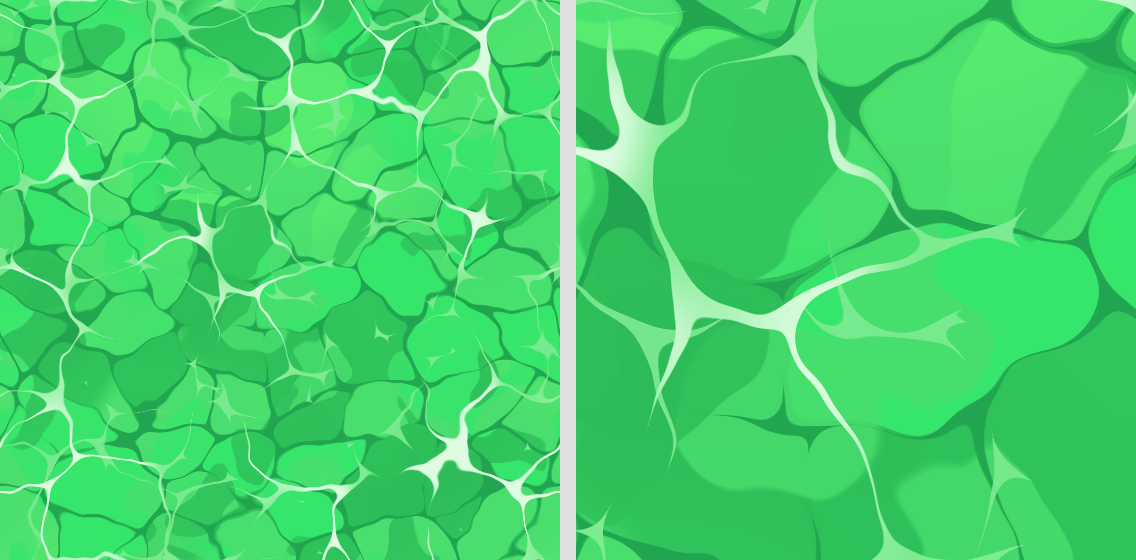
Left: the whole. Right: its middle third, enlarged.
A WebGL 2 fragment shader for this texture:

```glsl
#version 300 es
precision highp float;
// Stylised green water: flat irregular facets, dark creases and pale branching caustic veins, tileable.

#define FACETS vec2(8.0, 9.0)
#define CAUSTICS vec2(6.0, 6.0)
#define WISPS vec2(5.0, 6.0)
#define CREASE_WIDTH 0.0025
#define CAUSTIC_WIDTH 0.0021
#define FACET_GAP 0.0024
#define WARP 0.06
#define RIPPLE 0.021
#define JUNCTION_SHARPNESS 19.0
#define DARK_FACETS 0.25
#define SHADOW_LEVEL 0.25
#define GLOW_LEVEL 0.16

uniform vec2 u_resolution;
out vec4 fragColor;

const vec3 CREASE = vec3(0.13, 0.64, 0.31);
const vec3 DEEP = vec3(0.18, 0.75, 0.35);
const vec3 EMERALD = vec3(0.21, 0.90, 0.42);
const vec3 LEAF = vec3(0.29, 0.87, 0.43);
const vec3 LIME = vec3(0.34, 0.92, 0.44);
const vec3 PALE = vec3(0.49, 0.92, 0.57);
const vec3 FOAM = vec3(0.87, 0.99, 0.88);

// Integer hash of a lattice cell that wraps at the given period
vec2 hash2(vec2 cell, vec2 period, float seed) {
    uvec2 v = uvec2(mod(cell, period)) + uvec2(uint(seed) * 37u, uint(seed) * 101u);
    v = v * 1664525u + 1013904223u;
    v.x += v.y * 1664525u;
    v.y += v.x * 1664525u;
    v ^= v >> 16u;
    v.x += v.y * 1664525u;
    v.y += v.x * 1664525u;
    v ^= v >> 16u;
    return vec2(v & 0xffffu) / 65535.0;
}

float gradientDot(vec2 cell, vec2 offset, vec2 p, float period, float seed) {
    float angle = 6.2831853 * hash2(cell + offset, vec2(period), seed).x;
    return dot(vec2(cos(angle), sin(angle)), p - offset);
}

// Periodic gradient noise, roughly -0.7 to 0.7
float noise(vec2 uv, float period, float seed) {
    vec2 cell = floor(uv * period);
    vec2 f = fract(uv * period);
    vec2 s = f * f * f * (f * (f * 6.0 - 15.0) + 10.0);
    vec2 e = vec2(0.0, 1.0);
    float low = mix(gradientDot(cell, e.xx, f, period, seed), gradientDot(cell, e.yx, f, period, seed), s.x);
    float high = mix(gradientDot(cell, e.xy, f, period, seed), gradientDot(cell, e.yy, f, period, seed), s.x);
    return mix(low, high, s.y);
}

float layeredNoise(vec2 uv, float period, float seed) {
    return noise(uv, period, seed) + 0.5 * noise(uv, period * 2.0 + 1.0, seed + 1.0);
}

vec2 warp(vec2 uv, float seed) {
    vec2 broad = vec2(noise(uv, 5.0, seed), noise(uv, 5.0, seed + 1.0));
    vec2 fine = vec2(noise(uv, 14.0, seed + 2.0), noise(uv, 14.0, seed + 3.0));
    vec2 finest = vec2(noise(uv, 31.0, seed + 4.0), noise(uv, 31.0, seed + 5.0));
    return uv + WARP * broad + RIPPLE * (fine + 0.3 * finest);
}

// x: distance to the cell border, filled in at junctions; yz: random pair of the cell
vec3 cells(vec2 uv, vec2 period, float seed) {
    vec2 p = uv * period;
    vec2 home = floor(p), nearest = home, toNearest = vec2(8.0);
    for (int y = -1; y <= 1; y++)
    for (int x = -1; x <= 1; x++) {
        vec2 c = home + vec2(x, y);
        vec2 r = c + 0.02 + 0.96 * hash2(c, period, seed) - p;
        if (dot(r, r) < dot(toNearest, toNearest)) { toNearest = r; nearest = c; }
    }
    float sum = 1e-9;
    for (int y = -2; y <= 2; y++)
    for (int x = -2; x <= 2; x++) {
        vec2 c = nearest + vec2(x, y);
        if (x == 0 && y == 0) continue;
        vec2 r = c + 0.02 + 0.96 * hash2(c, period, seed) - p;
        float border = dot(0.5 * (r + toNearest), normalize(r - toNearest));
        sum += exp(-JUNCTION_SHARPNESS * border);
    }
    return vec3(-log(sum) / (JUNCTION_SHARPNESS * period.x), hash2(nearest, period, seed + 50.0));
}

float cover(float d, float px) { return smoothstep(-px, px, d); }

void main() {
    vec2 uv = gl_FragCoord.xy / u_resolution;
    float px = 0.8 / min(u_resolution.x, u_resolution.y);
    float region = noise(uv, 3.0, 5.0);

    // Flat facets, some left in the deep tone
    vec3 facet = cells(warp(uv, 11.0), FACETS, 2.0);
    float lit = smoothstep(-0.04, 0.04, facet.y + 0.6 * region - DARK_FACETS);
    vec3 bright = mix(EMERALD, LEAF, smoothstep(0.25, 0.6, facet.z));
    bright = mix(bright, LIME, smoothstep(0.0, 0.45, noise(uv, 2.0, 8.0) + 0.3 * facet.z - 0.1));
    float gap = FACET_GAP * (0.9 + 2.0 * noise(uv, 9.0, 16.0));
    vec3 deep = DEEP * (1.0 + 0.08 * noise(uv, 4.0, 19.0));
    vec3 color = mix(deep, bright, (0.06 + 0.94 * lit) * cover(facet.x - gap, px));

    // Overlapping washes with cut edges
    vec2 washUv = warp(uv, 23.0);
    float glow = smoothstep(-0.012, 0.012, layeredNoise(washUv, 5.0, 27.0) - GLOW_LEVEL);
    float shadow = smoothstep(-0.012, 0.012, layeredNoise(washUv, 6.0, 33.0) - SHADOW_LEVEL);
    color = mix(color, mix(LEAF, EMERALD, cover(region, 0.1)), 0.8 * glow);
    color = mix(color, deep, 0.8 * shadow);

    // Dark creases between facets
    float creaseWidth = CREASE_WIDTH * clamp(0.75 + 2.6 * layeredNoise(uv, 6.0, 39.0), -1.2, 1.6);
    color = mix(color, CREASE, 0.95 * cover(creaseWidth - facet.x, px));

    // Faint wisps, then bright caustics that taper and swell at junctions
    float wispMask = layeredNoise(uv, 4.0, 45.0);
    float wispWidth = CAUSTIC_WIDTH * clamp(5.0 * wispMask - 0.9, -5.0, 0.6);
    color = mix(color, PALE, 0.9 * cover(wispWidth - cells(warp(uv, 61.0), WISPS, 7.0).x, px));
    float mask = layeredNoise(uv, 4.0, 53.0);
    float width = CAUSTIC_WIDTH * clamp(0.6 + 3.6 * mask, -4.0, 1.05);
    float foam = smoothstep(-0.22, 0.3, mask + 0.6 * noise(uv, 9.0, 71.0));
    vec3 veinColor = mix(PALE, FOAM, foam);
    color = mix(color, veinColor, cover(width - cells(warp(uv, 81.0), CAUSTICS, 4.0).x, px));

    fragColor = vec4(color, 1.0);
}
```
